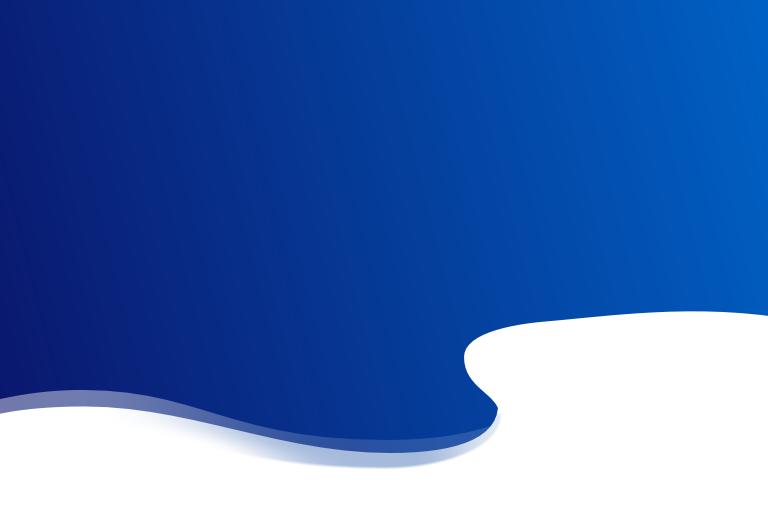
Give the GLSL for this background, as a WebGL 1 fragment shader.

```glsl
precision highp float;
// Deep blue gradient sheet with a flowing lower edge, a pale rim and a soft shadow on white.

uniform vec2 u_resolution;

const int STEPS = 14;

const vec3 NAVY = vec3(0.04, 0.09, 0.43);
const vec3 AZURE = vec3(0.0, 0.38, 0.77);
const vec3 SHADOW_BLUE = vec3(0.03, 0.25, 0.62);
const vec3 WHITE = vec3(1.0);

vec2 bezier(vec2 a, vec2 b, vec2 c, vec2 d, float t) {
  float s = 1.0 - t;
  return s * s * s * a + 3.0 * s * s * t * b + 3.0 * s * t * t * c + t * t * t * d;
}

float segmentDistance(vec2 p, vec2 a, vec2 b) {
  vec2 ab = b - a;
  return length(p - a - ab * clamp(dot(p - a, ab) / dot(ab, ab), 0.0, 1.0));
}

// Adds a cubic to an outline: x keeps the nearest distance,
// y flips sign for each crossing above the point.
vec2 trace(vec2 outline, vec2 p, vec2 a, vec2 b, vec2 c, vec2 d) {
  vec2 from = a;
  for (int i = 1; i <= STEPS; i++) {
    vec2 to = bezier(a, b, c, d, float(i) / float(STEPS));
    outline.x = min(outline.x, segmentDistance(p, from, to));
    if ((from.x > p.x) != (to.x > p.x)) {
      float crossing = mix(from.y, to.y, (p.x - from.x) / (to.x - from.x));
      if (crossing > p.y) outline.y = -outline.y;
    }
    from = to;
  }
  return outline;
}

// Positive above the sheet's lower edge, including the overhang.
float sheetDistance(vec2 p) {
  vec2 o = vec2(1000.0, 1.0);
  o = trace(o, p, vec2(-1.3, 12.5), vec2(2.6, 13.48), vec2(7.16, 13.74), vec2(11.07, 13.74));
  o = trace(o, p, vec2(11.07, 13.74), vec2(24.74, 13.74), vec2(36.46, 7.68), vec2(50.78, 7.68));
  o = trace(o, p, vec2(50.78, 7.68), vec2(58.59, 7.68), vec2(64.45, 9.24), vec2(64.84, 13.54));
  o = trace(o, p, vec2(64.84, 13.54), vec2(63.93, 15.63), vec2(60.42, 16.54), vec2(60.42, 20.18));
  o = trace(o, p, vec2(60.42, 20.18), vec2(60.42, 23.05), vec2(65.76, 24.35), vec2(70.96, 24.8));
  o = trace(o, p, vec2(70.96, 24.8), vec2(79.43, 25.52), vec2(89.84, 27.08), vec2(101.56, 25.33));
  return o.x * o.y;
}

// Negative below the top of the pale rim.
float rimDistance(vec2 p) {
  vec2 o = vec2(1000.0, 1.0);
  o = trace(o, p, vec2(-1.3, 14.39), vec2(2.6, 15.36), vec2(6.51, 15.89), vec2(10.68, 15.89));
  o = trace(o, p, vec2(10.68, 15.89), vec2(26.04, 15.89), vec2(29.95, 9.38), vec2(50.13, 9.38));
  o = trace(o, p, vec2(50.13, 9.38), vec2(57.29, 9.38), vec2(61.85, 10.29), vec2(66.41, 12.11));
  return o.x * o.y;
}

// Negative inside the shadow; its upper side is hidden by the sheet.
float shadowDistance(vec2 p) {
  vec2 o = vec2(1000.0, 1.0);
  o = trace(o, p, vec2(-1.3, 8.72), vec2(5.21, 9.24), vec2(11.07, 9.9), vec2(16.28, 9.9));
  o = trace(o, p, vec2(16.28, 9.9), vec2(25.39, 9.9), vec2(32.55, 5.73), vec2(50.13, 5.73));
  o = trace(o, p, vec2(50.13, 5.73), vec2(57.29, 5.73), vec2(65.23, 8.2), vec2(65.23, 12.76));
  o = trace(o, p, vec2(65.23, 12.76), vec2(43.0, 14.3), vec2(21.0, 15.8), vec2(-1.3, 17.3));
  return o.x * o.y;
}

float coverage(float distanceInside, float softness) {
  return clamp(0.5 + distanceInside / softness, 0.0, 1.0);
}

void main() {
  // The canvas is 100 units wide.
  float pixel = 100.0 / u_resolution.x;
  vec2 p = gl_FragCoord.xy * pixel;
  float top = u_resolution.y * pixel;
  float sheet = sheetDistance(p);

  // Shadow, fading to the left and at the right-hand tip
  float spread = mix(1.0 - smoothstep(0.0, 3.0, -sheet), 1.0, smoothstep(25.0, 48.0, p.x));
  float strength = 0.36 * smoothstep(12.0, 42.0, p.x) * spread;
  strength *= 1.0 - 0.65 * smoothstep(54.0, 65.0, p.x);
  float shadow = coverage(-shadowDistance(p), max(pixel, 0.4));
  vec3 color = mix(WHITE, SHADOW_BLUE, shadow * strength);

  // Sheet gradient, tilted slightly
  float ramp = (p.x - 0.25 * (top - p.y) + 13.0) / 113.0;
  vec3 blue = mix(NAVY, AZURE, clamp(ramp, 0.0, 1.0));

  // Pale rim, stronger on the left
  float rimStrength = mix(0.42, 0.14, smoothstep(8.0, 48.0, p.x));
  blue = mix(blue, WHITE, coverage(-rimDistance(p), pixel) * rimStrength);

  color = mix(color, blue, coverage(sheet, pixel));
  gl_FragColor = vec4(color, 1.0);
}
```
